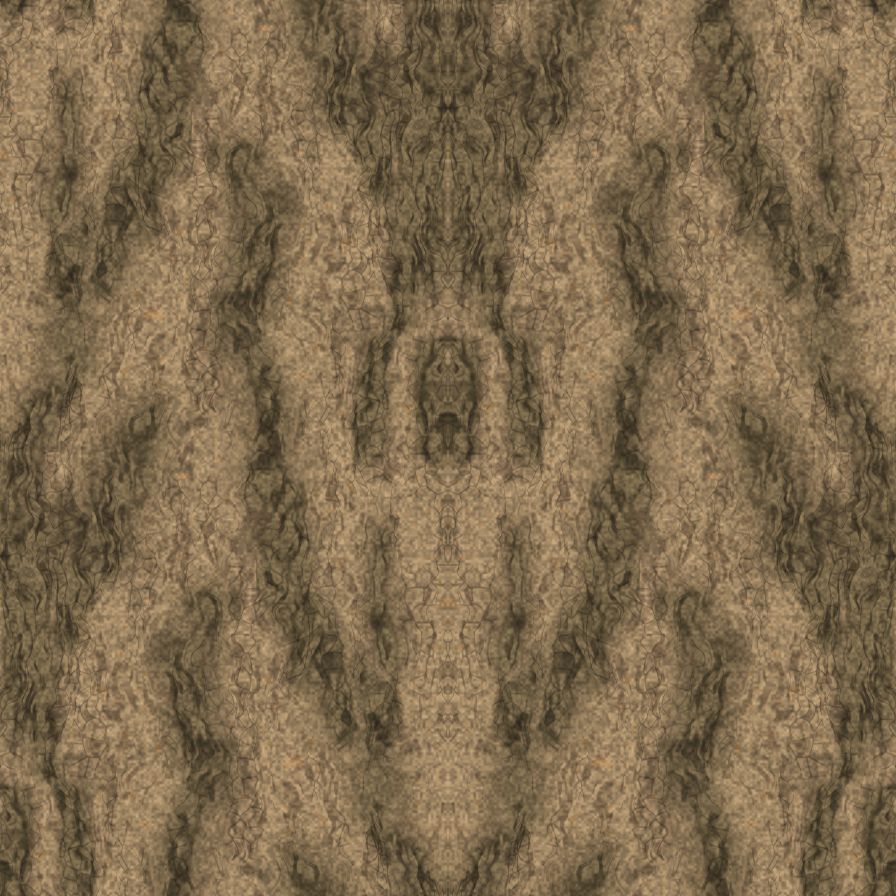
Give the GLSL for this texture, as a Shadertoy shader.

```glsl
// Rough tree bark: tan plates split by dark ragged furrows, mirrored left to right with a half drop.
#define TAN    vec3(0.625, 0.525, 0.390)
#define BROWN  vec3(0.470, 0.385, 0.285)
#define OLIVE  vec3(0.460, 0.395, 0.280)
#define DARK   vec3(0.225, 0.195, 0.135)
#define OCHRE  vec3(0.640, 0.470, 0.290)
#define RAGGED 1.50   // how strongly fibres tear the furrow edges
#define CRACKS 0.20   // darkness of the fine cracks
#define GRAIN  0.55   // contrast of the surface grain

float hash(vec2 c) {
    vec3 q = fract(c.xyx * 0.1031);
    q += dot(q, q.yzx + 33.33);
    return fract((q.x + q.y) * q.z);
}

// Lattice value that repeats vertically once per canvas height
float lattice(vec2 cell, float rows) {
    return hash(vec2(cell.x + 40.0, mod(cell.y, rows)));
}

float noise(vec2 p, vec2 freq) {
    p *= freq;
    vec2 i = floor(p), f = fract(p);
    f = f * f * (3.0 - 2.0 * f);
    float low  = mix(lattice(i, freq.y), lattice(i + vec2(1, 0), freq.y), f.x);
    float high = mix(lattice(i + vec2(0, 1), freq.y), lattice(i + vec2(1, 1), freq.y), f.x);
    return mix(low, high, f.y);
}

// Cellular noise: gap between the two nearest points, zero on cell borders
float cellGap(vec2 p, vec2 freq) {
    p *= freq;
    vec2 i = floor(p), f = fract(p);
    float nearest = 8.0, second = 8.0;
    for (int y = -1; y <= 1; y++)
    for (int x = -1; x <= 1; x++) {
        vec2 o = vec2(x, y);
        vec2 point = vec2(lattice(i + o, freq.y), lattice(i + o + 71.0, freq.y));
        float d = length(o + point - f);
        second = min(second, max(nearest, d));
        nearest = min(nearest, d);
    }
    return second - nearest;
}

// Soft stroke from a to b: 1 on its spine, 0.5 at the radius, wrapping vertically
float furrow(vec2 p, vec2 a, vec2 b, float radius) {
    vec2 q = p - 0.5 * (a + b), h = 0.5 * (b - a);
    q.y -= round(q.y);
    float d = length(q - h * clamp(dot(q, h) / dot(h, h), -1.0, 1.0));
    return max(0.0, 1.0 - 0.5 * d / radius);
}

float furrows(vec2 p) {
    // Crown and eye-shaped slits beside the mirror axis
    float s = furrow(p, vec2(0.010, 0.99), vec2(0.030, 0.76), 0.030);
    s = max(s, furrow(p, vec2(0.030, 0.78), vec2(0.062, 0.65), 0.019));
    s = max(s, furrow(p, vec2(0.026, 0.61), vec2(0.017, 0.50), 0.015));
    // Thin inner furrow
    s = max(s, furrow(p, vec2(0.084, 0.61), vec2(0.078, 0.50), 0.014));
    s = max(s, furrow(p, vec2(0.074, 0.40), vec2(0.068, 0.26), 0.017));
    // Long diagonal band running in towards the axis
    s = max(s, furrow(p, vec2(0.230, 0.82), vec2(0.205, 0.66), 0.028));
    s = max(s, furrow(p, vec2(0.230, 0.66), vec2(0.205, 0.47), 0.026));
    s = max(s, furrow(p, vec2(0.200, 0.47), vec2(0.165, 0.32), 0.025));
    s = max(s, furrow(p, vec2(0.160, 0.32), vec2(0.100, 0.18), 0.028));
    s = max(s, furrow(p, vec2(0.095, 0.25), vec2(0.065, 0.10), 0.030));
    s = max(s, furrow(p, vec2(0.075, 0.10), vec2(0.010, 0.00), 0.026));
    // Outer shoulder
    s = max(s, furrow(p, vec2(0.160, 1.03), vec2(0.115, 0.89), 0.032));
    return max(s, furrow(p, vec2(0.110, 0.90), vec2(0.075, 0.79), 0.017));
}

vec3 bark(vec2 p) {
    // Wavy growth lines
    vec2 q = p;
    q.x += 0.030 * (noise(p, vec2(11, 9)) - 0.5) + 0.014 * (noise(p, vec2(42, 38)) - 0.5);
    q.x += 0.005 * (noise(p, vec2(110, 100)) - 0.5);

    float patches = noise(q, vec2(22, 8));
    float streaks = noise(q, vec2(70, 15));
    float fibres = 0.5 * noise(q, vec2(150, 36)) + 0.5 * noise(q, vec2(270, 90));
    float grain = 0.6 * noise(p, vec2(340)) + 0.4 * noise(p, vec2(190));

    // Thin dark lines that follow the fibres
    float ridge = 1.0 - abs(2.0 * noise(q, vec2(95, 22)) - 1.0);
    float fissure = smoothstep(0.70, 0.98, ridge);

    // Furrow depth, joined with its half-dropped neighbour
    float shade = max(furrows(q), furrows(vec2(0.5 - q.x, q.y + 0.5)));
    float torn = shade + RAGGED * (0.36 * patches + 0.34 * streaks + 0.30 * fibres - 0.5);
    float depth = smoothstep(0.42, 0.68, torn);
    float rim = smoothstep(0.15, 0.45, torn);

    // Plates with brown flecks, then rims and dark fibrous furrows
    vec3 plate = mix(BROWN, TAN, smoothstep(0.20, 0.50, fibres));
    plate = mix(plate, OCHRE, 0.5 * smoothstep(0.82, 0.95, noise(p, vec2(130))));
    plate = mix(plate, OLIVE, 0.5 * smoothstep(0.0, 0.7, shade));
    vec3 color = mix(plate, BROWN, 0.45 * rim);
    color = mix(color, mix(DARK, OLIVE, smoothstep(0.22, 0.58, fibres)), 0.85 * depth);
    color = mix(color, DARK, fissure * mix(0.12, 0.45, rim) * smoothstep(0.25, 0.6, patches + 0.3 * depth));

    // Cracks and grain
    float crack = 1.0 - smoothstep(0.02, 0.16, cellGap(q, vec2(85, 52)));
    color *= 1.0 - CRACKS * crack * smoothstep(0.3, 0.7, streaks);
    return color * (1.03 + GRAIN * (grain - 0.5));
}

void mainImage(out vec4 fragColor, in vec2 fragCoord) {
    vec2 uv = fragCoord / iResolution.xy;
    vec2 p = vec2(abs(fract(uv.x) - 0.5), uv.y);   // mirror about the centre
    vec2 dropped = vec2(0.5 - p.x, p.y + 0.5);     // half-drop repeat at the sides
    vec3 color = mix(bark(p), bark(dropped), smoothstep(0.24, 0.26, p.x));
    fragColor = vec4(color, 1.0);
}
```
